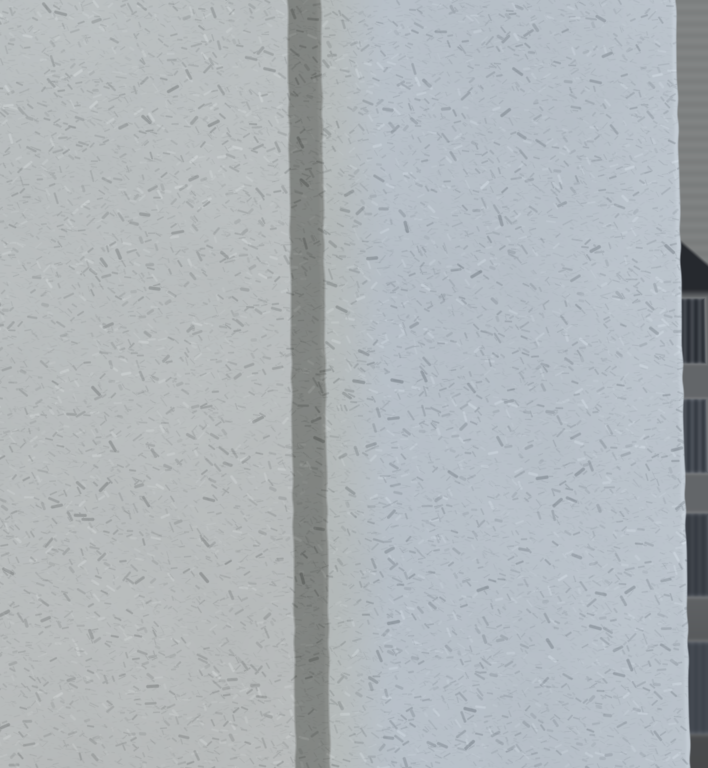
Give the GLSL for this texture, as a Shadertoy shader.

```glsl
// Two pale speckled stone panels parted by a narrow grey groove, with a strip of
// dark stacked blocks at the far right. Edges are slanted lines; the stone grain
// is cellular noise made of small tilted flecks, plus slow layered sines.

// Layout, in canvas heights: x at the top edge, x at the bottom edge
const vec2 GROOVE_LEFT  = vec2(0.3745, 0.3850);
const vec2 GROOVE_RIGHT = vec2(0.4180, 0.4300);
const vec2 SLAB_EDGE    = vec2(0.8800, 0.8990);
const float EDGE_WOBBLE = 0.0007;

// Colours
const vec3 LEFT_STONE   = vec3(0.715, 0.732, 0.735);
const vec3 RIGHT_STONE  = vec3(0.708, 0.742, 0.775);
const vec3 SEAM_STONE   = vec3(0.700, 0.722, 0.722);
const vec3 GROOVE_GREY  = vec3(0.500, 0.513, 0.502);
const vec3 WALL_GREY    = vec3(0.490, 0.500, 0.500);
const vec3 GAP_GREY     = vec3(0.390, 0.400, 0.410);
const vec3 BLOCK_DARK   = vec3(0.240, 0.260, 0.290);
const vec3 ROOF_DARK    = vec3(0.150, 0.160, 0.180);

// Grain strength
const float DARK_FLECKS  = 0.150;
const float LIGHT_FLECKS = 0.060;
const float FINE_GRAIN   = 0.040;

vec3 hash3(vec2 cell) {
    vec3 h = fract(vec3(cell.xyx) * vec3(0.1031, 0.1030, 0.0973));
    h += dot(h, h.yxz + 33.33);
    return fract((h.xxy + h.yzz) * h.zyx);
}

// Soft coverage of elongated flecks, one candidate per cell
float flecks(vec2 p, float scale, float density, float seed) {
    vec2 q = p * scale;
    vec2 home = floor(q);
    float soft = scale / iResolution.y;
    float cover = 0.0;
    for (int j = -1; j <= 1; j++) {
        for (int i = -1; i <= 1; i++) {
            vec2 cell = home + vec2(i, j);
            vec3 place = hash3(cell + seed);
            vec3 kind = hash3(cell + seed + 71.7);
            float tilt = (kind.x - 0.6) * 2.2;
            vec2 d = q - cell - place.xy;
            d = vec2(cos(tilt) * d.x + sin(tilt) * d.y,
                     cos(tilt) * d.y - sin(tilt) * d.x);
            float reach = mix(0.12, 0.48, kind.y);
            d.x -= clamp(d.x, -reach, reach);
            float width = mix(0.05, 0.16, kind.z);
            float ink = 1.0 - smoothstep(width - soft, width + soft, length(d));
            float strength = mix(0.25, 1.0, kind.z * kind.y);
            cover = max(cover, ink * strength * step(place.z, density));
        }
    }
    return cover;
}

// Slow uneven tone, about -1 to 1
float mottle(vec2 p) {
    vec2 w = p + 0.05 * sin(p.yx * vec2(17.0, 13.0) + vec2(1.3, 4.1));
    return 0.5 * sin(9.0 * w.x + 5.0 * w.y) * sin(11.0 * w.y - 3.0 * w.x)
         + 0.3 * sin(31.0 * w.x - 14.0 * w.y) * sin(27.0 * w.y + 2.0)
         + 0.2 * sin(73.0 * w.x + 39.0 * w.y) * sin(81.0 * w.y - 22.0 * w.x);
}

// 0 left of a slanted edge, 1 to its right
float rightOf(float x, vec2 edge, float depth, float soft) {
    return smoothstep(-soft, soft, x - mix(edge.x, edge.y, depth));
}

// Grey wall above a sloping dark roof and a column of growing blocks
vec3 backdrop(vec2 p, float depth, float px) {
    vec3 wall = WALL_GREY + 0.012 * sin(p.y * 420.0) + 0.03 * (0.3 - depth);

    // Block spacing widens downwards: depth = 0.43 + 0.1276 k + 0.0091 k^2
    float k = (sqrt(max(0.01628 + 0.0364 * (depth - 0.43), 0.0)) - 0.1276) / 0.0182;
    float row = floor(k + 0.5);
    float slide = mix(SLAB_EDGE.x, SLAB_EDGE.y, depth);
    vec2 d = vec2(abs(p.x - slide - 0.012) - 0.018, (abs(k - row) - 0.33) * 0.13);
    float box = max(d.x, d.y);
    vec3 tint = hash3(vec2(row, 5.0));
    vec3 block = BLOCK_DARK * mix(0.85, 1.15, tint.x);
    block += 0.05 * tint.y * sin(p.x * 650.0);
    vec3 gap = GAP_GREY * mix(1.0, 0.72, smoothstep(0.7, 1.0, depth));
    vec3 stack = mix(block, gap, smoothstep(-1.5 * px, 1.5 * px, box));
    stack += 0.08 * exp(-pow(box / 0.0025, 2.0));
    stack = mix(ROOF_DARK, stack, smoothstep(0.375, 0.388, depth));

    float roof = depth - 0.316 - 0.86 * (p.x - 0.888);
    return mix(wall, stack, smoothstep(-0.004, 0.004, roof));
}

void mainImage(out vec4 fragColor, in vec2 fragCoord) {
    vec2 p = fragCoord / iResolution.y;
    float px = 1.0 / iResolution.y;
    float depth = 1.0 - p.y;
    float x = p.x + EDGE_WOBBLE * sin(p.y * 90.0 + 2.0 * sin(p.y * 37.0));

    // Panels: neutral on the left, cooler away from the groove on the right
    float seam = x - mix(GROOVE_RIGHT.x, GROOVE_RIGHT.y, depth);
    vec3 left = LEFT_STONE + 0.018 * (0.5 - depth) * vec3(0.6, 1.0, 1.3);
    vec3 right = mix(SEAM_STONE, RIGHT_STONE, smoothstep(0.0, 0.09, seam));
    right += 0.015 * smoothstep(0.25, 0.45, seam);
    float pastLeft = rightOf(x, GROOVE_LEFT, depth, 0.0022);
    float pastRight = rightOf(x, GROOVE_RIGHT, depth, 0.0022);
    float groove = pastLeft * (1.0 - pastRight);
    vec3 col = mix(left, right, pastRight);
    vec3 floorGrey = GROOVE_GREY + 0.025 * smoothstep(-0.008, -0.003, seam);
    col = mix(col, floorGrey, groove);

    // Stone grain
    float dark = max(flecks(p, 72.0, 0.28, 3.0), 0.8 * flecks(p, 118.0, 0.34, 19.0));
    float light = flecks(p, 88.0, 0.22, 41.0);
    float grain = flecks(p * vec2(0.7, 1.0), 190.0, 0.6, 57.0);
    col += 0.011 * mottle(p) - DARK_FLECKS * dark * mix(1.0, 0.8, groove);
    col += LIGHT_FLECKS * light - FINE_GRAIN * (grain - 0.2);

    // Lit slab rim and the space beyond it
    float rim = x - mix(SLAB_EDGE.x, SLAB_EDGE.y, depth);
    col += 0.035 * exp(-pow((rim + 0.003) / 0.003, 2.0));
    col = mix(col, backdrop(p, depth, px), rightOf(x, SLAB_EDGE, depth, 1.2 * px));
    fragColor = vec4(clamp(col, 0.0, 1.0), 1.0);
}
```
